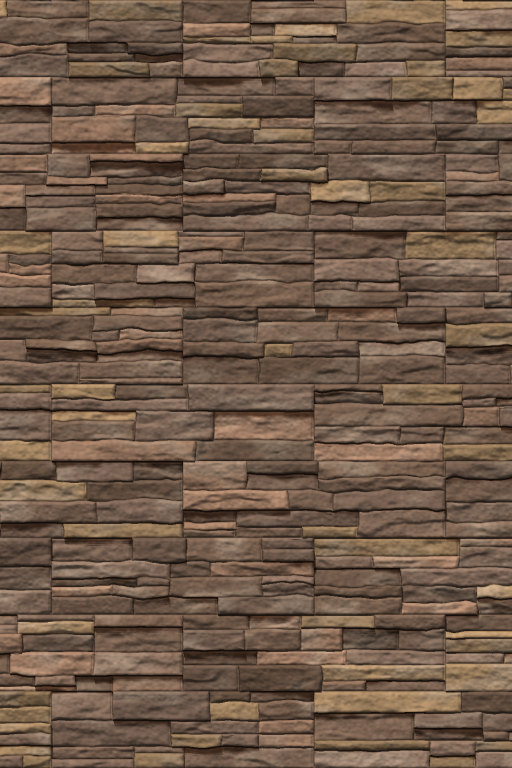
This texture is drawn by a Shadertoy shader. Its source:

```glsl
// Stacked ledge-stone wall: staggered panels of rough split stones lit from above.

const vec2 PANEL = vec2(0.342, 0.1);
const vec3 BROWN = vec3(0.51, 0.415, 0.355);
const vec3 UMBER = vec3(0.43, 0.340, 0.275);
const vec3 TAN   = vec3(0.61, 0.495, 0.365);
const vec3 PINK  = vec3(0.61, 0.475, 0.385);
const vec3 PALE  = vec3(0.64, 0.565, 0.490);
const vec3 SHADE = vec3(0.41, 0.325, 0.265);
const vec3 LIGHT = vec3(-0.22, 0.71, 0.67);

struct Stone {
    float edge;   // distance to the nearest side
    float tilt;   // vertical position, -0.5 at the foot to 0.5 at the top
    float seed;
};

float hash(vec2 p) {
    vec3 q = fract(p.xyx * vec3(0.1031, 0.1030, 0.0973));
    q += dot(q, q.yzx + 33.33);
    return fract((q.x + q.y) * q.z);
}

float noise(vec2 p) {
    vec2 cell = floor(p), f = fract(p);
    f = f * f * (3.0 - 2.0 * f);
    return mix(mix(hash(cell), hash(cell + vec2(1, 0)), f.x),
               mix(hash(cell + vec2(0, 1)), hash(cell + vec2(1, 1)), f.x), f.y);
}

float fbm(vec2 p) {
    float sum = 0.0, gain = 0.5;
    for (int i = 0; i < 3; i++) {
        sum += gain * noise(p);
        p = mat2(1.6, 1.2, -1.2, 1.6) * p + 7.3;
        gain *= 0.5;
    }
    return sum / 0.875;
}

// Splits a panel again and again until the piece under p has the size of a stone.
Stone findStone(vec2 p) {
    float row = floor(p.y / PANEL.y);
    p.x += 0.104 + 0.5 * PANEL.x * mod(row + 1.0, 2.0);
    vec2 panel = floor(p / PANEL);
    vec2 q = p - panel * PANEL;

    // Ragged joints inside the panel, straight ones around it
    vec2 rim = min(q, PANEL - q);
    vec2 ragged = vec2(noise(p * vec2(70, 50)), fbm(p * vec2(26, 40) + 19.0)) - 0.5;
    float wear = smoothstep(0.35, 0.75, noise(p * vec2(9, 22) + 5.0));
    q += ragged * vec2(0.004, mix(0.002, 0.012, wear)) * smoothstep(0.0, 0.016, min(rim.x, rim.y));

    vec2 low = vec2(0), high = PANEL;
    float seed = hash(panel + 40.0);
    for (int i = 0; i < 7; i++) {
        vec2 size = high - low;
        vec2 key = vec2(seed * 91.7, float(i) + 3.0);
        bool slice = size.x < size.y * mix(3.6, 7.5, hash(key));
        float limit = mix(0.020, 0.044, hash(key + 11.0));
        if (slice ? size.y < limit : size.x < limit * 4.6) break;
        vec2 cut = mix(low, high, mix(0.27, 0.73, hash(key + 23.0)));
        bool beyond = slice ? q.y > cut.y : q.x > cut.x;
        if (slice) { if (beyond) low.y = cut.y; else high.y = cut.y; }
        else       { if (beyond) low.x = cut.x; else high.x = cut.x; }
        seed = hash(key + (beyond ? 37.0 : 53.0));
    }
    vec2 side = min(q - low, high - q);
    return Stone(min(side.x, side.y), (q.y - low.y) / (high.y - low.y) - 0.5, seed);
}

// Height of the wall: protruding block, worn rim, split ledges and grain.
float relief(vec2 p, Stone stone) {
    vec2 s = p + stone.seed * 37.0;
    float block = 0.017 * hash(vec2(stone.seed * 71.0, 5.0));
    float rim = 0.0022 * smoothstep(-0.001, 0.004, stone.edge);
    float lean = 0.010 * (hash(vec2(stone.seed * 83.0, 9.0)) - 0.5) * stone.tilt;
    float ledge = 0.0035 * smoothstep(0.40, 0.60, fbm(s * vec2(14, 38)));
    float chips = 0.0034 * fbm(s * vec2(62, 85));
    float grain = 0.0007 * noise(s * vec2(230, 260));
    return block + rim + lean + ledge + chips + grain;
}

float wallHeight(vec2 p) {
    return relief(p, findStone(p));
}

float shadowFrom(vec2 p, float height) {
    float cover = 0.0;
    for (int i = 1; i <= 6; i++) {
        float d = 0.0028 * float(i);
        cover = max(cover, wallHeight(p + vec2(-0.2, 1.0) * d) - height - 0.8 * d);
    }
    return smoothstep(0.0, 0.008, cover);
}

vec3 stoneColour(vec2 p, float seed) {
    float kind = hash(vec2(seed * 57.0, 2.0));
    vec3 colour = mix(UMBER, BROWN, hash(vec2(seed * 43.0, 7.0)));
    if (kind < 0.24) colour = PINK;
    if (kind < 0.13) colour = TAN;
    vec2 s = p + seed * 29.0;
    colour = mix(colour, PALE, 0.5 * smoothstep(0.48, 0.78, fbm(s * vec2(18, 34))));
    colour *= mix(0.88, 1.10, hash(vec2(seed * 61.0, 4.0)));
    return colour * mix(0.94, 1.06, noise(s * 240.0));
}

vec3 wall(vec2 p) {
    Stone stone = findStone(p);
    float height = relief(p, stone);
    float eps = 0.002;
    vec2 slope = vec2(wallHeight(p + vec2(eps, 0)), wallHeight(p + vec2(0, eps))) - height;
    vec3 normal = normalize(vec3(-clamp(slope / eps, -1.0, 1.0), 1.0));
    float diffuse = max(dot(normal, LIGHT), 0.0);
    vec3 colour = stoneColour(p, stone.seed) * (0.42 + 0.76 * diffuse);
    colour *= mix(vec3(1), SHADE, 0.9 * shadowFrom(p, height));
    float joint = 1.0 - smoothstep(-0.001, 0.0018, stone.edge);
    return colour * mix(vec3(1), SHADE, 0.75 * joint);
}

void mainImage(out vec4 fragColor, in vec2 fragCoord) {
    // Two samples per pixel smooth the joints
    vec3 colour = wall((fragCoord + vec2(0.25, -0.25)) / iResolution.y)
                + wall((fragCoord - vec2(0.25, -0.25)) / iResolution.y);
    fragColor = vec4(0.5 * colour, 1.0);
}
```
